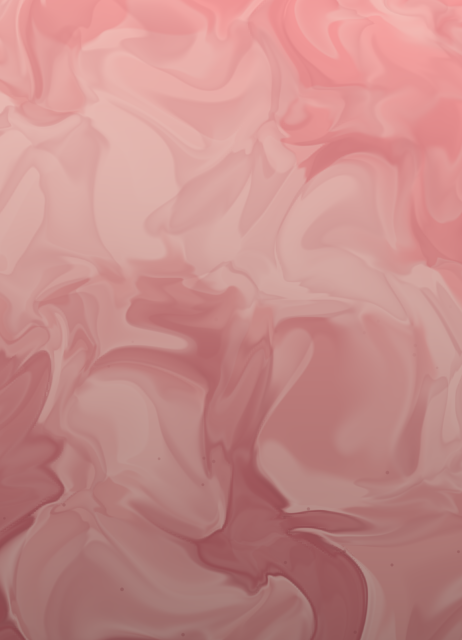
Write a WebGL 2 fragment shader that draws this texture.

```glsl
#version 300 es
precision highp float;
// Poured, marbled paint: milky veils and dark rose folds over a pink ground.
// Gradient noise is sampled through a repeatedly warped domain; its contours
// become paint edges, one-sided films and rims, lit from the top downwards.

uniform vec2 u_resolution;
out vec4 fragColor;

// Paint colours before lighting
const vec3 PINK = vec3(0.92, 0.635, 0.62);
const vec3 HOT_PINK = vec3(0.975, 0.61, 0.61);
const vec3 MILK = vec3(0.955, 0.775, 0.745);
const vec3 ROSE = vec3(0.79, 0.405, 0.435);

// Lighting and flow
const float LIGHT_BOTTOM = 0.67;
const float LIGHT_TOP = 1.0;
const float WARP_SCALE = 3.4;
const float WARP_AMOUNT = 0.17;
const int WARP_STEPS = 5;
const float VEIL_SCALE = 4.6;
const float ROSE_SCALE = 5.2;
const float SHARP_EDGE = 0.03;
const float SOFT_EDGE = 0.17;
const int FILM_LAYERS = 4;
const float FILM_SCALE = 5.5;
const float STREAK_FREQUENCY = 32.0;
const float SPECK_CELLS = 55.0;

vec2 hash2(vec2 cell) {
  uvec2 q = uvec2(ivec2(cell) + 4096);
  uint h = q.x * 73856093u ^ q.y * 19349663u;
  h = (h ^ (h >> 15)) * 2246822519u;
  h = (h ^ (h >> 13)) * 3266489917u;
  h ^= h >> 16;
  return vec2(h & 65535u, h >> 16) / 65535.0;
}

float cornerSlope(vec2 cell, vec2 corner, vec2 f) {
  float angle = 6.28318 * hash2(cell + corner).x;
  return dot(vec2(cos(angle), sin(angle)), f - corner);
}

// Gradient noise, roughly -0.7 to 0.7
float noise(vec2 p) {
  vec2 i = floor(p), f = p - i;
  vec2 u = f * f * f * (f * (f * 6.0 - 15.0) + 10.0);
  float low = mix(cornerSlope(i, vec2(0, 0), f), cornerSlope(i, vec2(1, 0), f), u.x);
  float high = mix(cornerSlope(i, vec2(0, 1), f), cornerSlope(i, vec2(1, 1), f), u.x);
  return mix(low, high, u.y);
}

// Pushes the point along ever finer currents, folding the paint
vec2 flow(vec2 p) {
  float scale = WARP_SCALE, amount = WARP_AMOUNT;
  for (int i = 0; i < WARP_STEPS; i++) {
    vec2 q = p * scale + 7.3 * float(i);
    p += amount * vec2(noise(q + 3.1), noise(q.yx + 21.7));
    scale *= 1.7;
    amount *= 0.6;
  }
  return p;
}

// Paint edge at field = 0, never narrower than a pixel
float edge(float field, float width) {
  float w = max(width, fwidth(field));
  return smoothstep(-w, w, field);
}

// Thin line along field = 0
float rim(float field, float width) {
  float d = field / max(width, fwidth(field));
  return exp(-d * d);
}

// Film with one crisp border that thins out inwards
float film(float field, float width) {
  return edge(field, width) * exp(-5.0 * max(field, 0.0));
}

// Sparse round pigment specks
float specks(vec2 p) {
  vec2 q = p * SPECK_CELLS, cell = floor(q);
  vec2 place = hash2(cell + 300.0), rnd = hash2(cell + 900.0);
  float radius = 0.03 + 0.06 * rnd.y;
  float d = length(q - cell - 0.25 - 0.5 * place);
  float aa = 0.05 + SPECK_CELLS / u_resolution.y;
  return step(0.98, rnd.x) * (1.0 - smoothstep(radius, radius + aa, d));
}

void main() {
  vec2 p = gl_FragCoord.xy / u_resolution.y;
  vec2 w = flow(p);
  float depth = 1.0 - smoothstep(0.1, 0.62, p.y);
  float softness = smoothstep(-0.2, 0.35, noise(p * 5.5 + 11.0));
  float width = mix(SHARP_EDGE, SOFT_EDGE, softness);

  // Pink ground, hotter towards the upper right
  float heat = smoothstep(0.8, 1.6, p.x + p.y + 0.3 * (w.x - p.x));
  vec3 paint = mix(PINK, HOT_PINK, heat);
  float tone = noise(w * vec2(10.0, 6.5) + 50.0);
  paint = mix(paint, ROSE, 0.22 * smoothstep(-0.1, 0.45, tone));

  // Milky veils gathered along a falling diagonal
  vec2 drift = mix(p, w, 0.6);
  float diagonal = (drift.y - 0.83 + 0.53 * drift.x) / 0.15;
  float band = exp(-diagonal * diagonal);
  float veil = noise(w * VEIL_SCALE + 5.0) + 0.35 * noise(w * 11.0 + 31.0);
  veil += 0.42 * band - 0.2;
  paint = mix(paint, MILK, mix(0.5, 0.9, band) * edge(veil, width));

  // Overlapping thin films, alternately milky and rose
  for (int i = 0; i < FILM_LAYERS; i++) {
    float k = float(i);
    float field = noise(w * (FILM_SCALE + 1.7 * k) + 17.0 * k + 90.0) - 0.06;
    bool milky = i % 2 == 0;
    float amount = milky ? 0.5 : mix(0.2, 0.3, depth);
    paint = mix(paint, milky ? MILK : ROSE, amount * film(field, width * 0.6));
  }

  // Dark rose folds with nested streaks near their borders
  vec2 slant = vec2(w.x + 0.4 * w.y, w.y * 0.8);
  float rose = noise(slant * ROSE_SCALE + 14.0) + 0.3 * noise(w * 12.0 + 70.0);
  rose += 0.3 * depth - 0.27 - 0.2 * band;
  float body = edge(rose, width * 0.8) * mix(1.0, 0.6, smoothstep(0.1, 0.4, rose));
  float streak = 0.5 + 0.5 * sin(rose * STREAK_FREQUENCY + 5.0 * tone);
  streak *= exp(-4.0 * abs(rose)) * (1.0 - smoothstep(0.8, 2.5, fwidth(rose) * STREAK_FREQUENCY));
  paint = mix(paint, ROSE, mix(0.25, 0.95, depth) * body * (1.0 - 0.7 * streak));
  float crisp = 1.0 - 0.7 * softness;
  paint = mix(paint, MILK, 0.6 * depth * crisp * rim(rose + 0.06, 0.04));
  paint = mix(paint, ROSE * 0.93, 0.55 * depth * crisp * rim(rose - 0.05, 0.03));
  paint = mix(paint, ROSE * 0.9, 0.4 * depth * specks(p));

  // Light fading down the sheet
  float light = mix(LIGHT_BOTTOM, LIGHT_TOP, pow(p.y, 0.85));
  fragColor = vec4(paint * light, 1.0);
}
```
